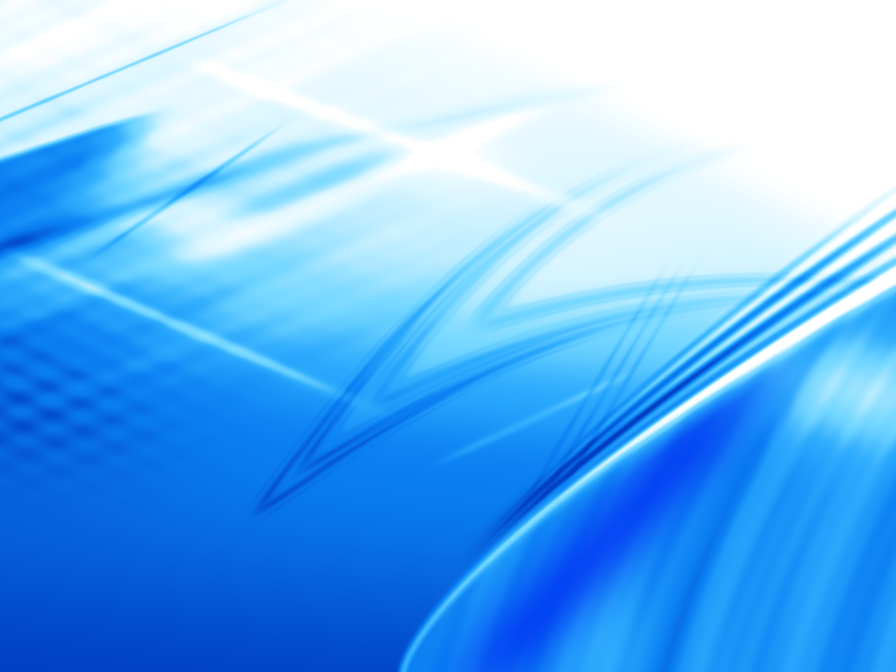
This background is drawn by a WebGL 1 fragment shader. Its source:

```glsl
precision highp float;
// Abstract blue background: crossing light streaks, nested hairpin ripples and a sweeping bright arc.
uniform vec2 u_resolution;

float bell(float x, float width) {
  x /= width;
  return exp(-x * x);
}

float glow(vec2 p, vec2 center, vec2 size) {
  vec2 q = (p - center) / size;
  return exp(-dot(q, q));
}

// Soft straight stroke from a to b that tapers at both ends
float stroke(vec2 p, vec2 a, vec2 b, float width) {
  vec2 axis = b - a;
  float along = dot(p - a, axis) / dot(axis, axis);
  float across = dot(p - a, vec2(-axis.y, axis.x)) / length(axis);
  float taper = smoothstep(-0.08, 0.25, along) * smoothstep(1.08, 0.7, along);
  return bell(across, width) * taper;
}

// Layered sines: fine fibres across u, drifting slowly along v
float fibres(float u, float v) {
  return 0.5 * sin(u * 38.0 + 1.5 * sin(v * 3.0))
       + 0.3 * sin(u * 91.0 + 2.0 * sin(v * 4.0 + 1.0))
       + 0.2 * sin(u * 187.0 + 2.0 * sin(v * 2.0 + 2.0));
}

// Tone 0..1 from deep blue to white
vec3 palette(float tone) {
  vec3 c = mix(vec3(0.0, 0.24, 0.76), vec3(0.04, 0.50, 0.95), smoothstep(0.0, 0.27, tone));
  c = mix(c, vec3(0.16, 0.66, 0.99), smoothstep(0.24, 0.45, tone));
  c = mix(c, vec3(0.45, 0.84, 1.0), smoothstep(0.42, 0.64, tone));
  c = mix(c, vec3(0.88, 0.97, 1.0), smoothstep(0.60, 0.86, tone));
  return mix(c, vec3(1.0), smoothstep(0.84, 1.0, tone));
}

float backdrop(vec2 p) {
  float height = p.y + 0.1 * p.x;
  float tone = 0.03 + 0.62 * height + 0.3 * smoothstep(0.35, 0.7, height);
  tone -= 0.2 * glow(p, vec2(0.0, 0.5), vec2(0.32, 0.2));
  float corner = dot(p - vec2(0.92, 1.0), vec2(0.58, 0.81));
  return tone + 0.2 * smoothstep(-0.2, 0.03, corner);
}

// Crossing beams, dark wedge and woven patch at the left
float leftBeams(vec2 p) {
  float u = dot(p, vec2(-0.38, 0.925));
  float v = dot(p, vec2(0.925, 0.38));
  float cross = dot(p, vec2(0.45, 0.89));
  float area = smoothstep(0.85, 0.1, p.x) * smoothstep(0.36, 0.55, p.y);
  float tone = 0.085 * area * fibres(u, v) + 0.03 * area * fibres(cross, p.x);

  float wedgeTop = 0.766 + 0.32 * p.x - p.y;
  float wedge = smoothstep(-0.004, 0.012, wedgeTop) * smoothstep(0.2, 0.03, wedgeTop)
              * smoothstep(0.3, 0.12, p.x + 0.6 * max(wedgeTop, 0.0));
  tone -= 0.52 * wedge;

  float weave = glow(p, vec2(0.06, 0.42), vec2(0.2, 0.1));
  tone += 0.035 * weave * (sin(u * 150.0) + sin(cross * 180.0));

  tone -= 0.26 * stroke(p, vec2(-0.15, 0.58), vec2(0.5, 0.79), 0.014);
  tone -= 0.16 * stroke(p, vec2(0.1, 0.6), vec2(0.68, 0.8), 0.025);
  tone -= 0.10 * stroke(p, vec2(0.4, 0.77), vec2(0.95, 0.88), 0.012);
  tone -= 0.20 * stroke(p, vec2(-0.1, 0.78), vec2(0.45, 1.01), 0.003);
  tone -= 0.18 * stroke(p, vec2(0.14, 0.62), vec2(0.43, 0.82), 0.004);
  tone += 0.22 * stroke(p, vec2(0.0, 0.63), vec2(0.56, 0.39), 0.009);
  tone += 0.14 * stroke(p, vec2(0.25, 0.92), vec2(0.92, 0.67), 0.012);
  tone += 0.16 * stroke(p, vec2(0.2, 0.58), vec2(0.85, 0.86), 0.014);
  tone += 0.22 * glow(p, vec2(0.29, 0.67), vec2(0.09, 0.035));
  return tone + 0.12 * glow(p, vec2(0.67, 0.76), vec2(0.09, 0.04));
}

// Nested hairpins opening toward the upper right
float hairpins(vec2 p) {
  vec2 q = p - vec2(0.385, 0.241);
  float a = dot(q, vec2(0.72, 0.69));
  float b = dot(q, vec2(-0.69, 0.72)) + 0.35 * a * a * abs(a);
  float tone = 0.0;
  for (int i = 0; i < 4; i++) {
    float k = float(i);
    float reach = a - 0.07 * k - 0.024 * k * k;
    float slope = 0.17 + 0.04 * k;
    float d = (reach - sqrt(b * b / (slope * slope) + 0.0004) + 0.02) * slope;
    float fade = smoothstep(-0.03, 0.03, reach) * smoothstep(0.75, 0.2, reach);
    float echo = bell(d - 0.013, 0.003) + bell(d + 0.011, 0.0025);
    tone -= fade * (0.11 * bell(d, 0.005 + 0.0015 * k) + 0.035 * echo);
    tone += 0.025 * fade * smoothstep(0.0, 0.03, d);
  }
  return tone;
}

void main() {
  vec2 p = gl_FragCoord.xy / u_resolution * vec2(4.0 / 3.0, 1.0);
  float tone = backdrop(p) + leftBeams(p) + hairpins(p);
  tone += 0.10 * stroke(p, vec2(0.64, 0.305), vec2(0.95, 0.45), 0.006);
  for (int i = 0; i < 3; i++) {
    float shift = 0.022 * float(i);
    tone -= 0.07 * stroke(p, vec2(0.78 + shift, 0.25), vec2(1.0 + shift, 0.62), 0.004);
  }

  // Signed distance to the arc, positive on its lower right
  float bend = 2.13 * pow(p.y, 0.39);
  float d = (p.x - 0.6 - 1.53 * pow(p.y, 1.39)) / sqrt(1.0 + bend * bend);
  float t = clamp((p.x - 0.6) / 0.73, 0.0, 1.0);
  float inside = smoothstep(-0.006, 0.016, d);

  // Blue field below the arc with curved fibres
  float s = p.x - 0.3 * p.y - 0.35 * p.y * p.y;
  float field = 0.29 + 0.10 * t + 0.06 * fibres(s, p.y);
  field += 0.36 * glow(p, vec2(1.27, 0.42), vec2(0.13, 0.08));
  field += 0.10 * glow(p, vec2(0.90, 0.04), vec2(0.07, 0.12));
  field -= 0.15 * bell(s - 0.985, 0.022) + 0.10 * bell(s - 1.24, 0.03);
  tone = mix(tone, field, inside);

  // Fanned stripes above the arc, then its bright ridge
  float v = -d / (0.012 + 0.1 * t);
  float fan = smoothstep(-0.2, 0.1, v) * smoothstep(1.2, 0.75, v) * smoothstep(0.1, 0.75, t);
  tone += fan * (0.26 * cos(22.0 * v) - 0.14);
  tone -= 0.16 * bell(d + 0.025, 0.014) * smoothstep(0.1, 0.3, t);
  tone += (0.36 + 0.22 * t) * bell(d, 0.006 + 0.011 * t);

  vec3 color = palette(clamp(tone, 0.0, 1.0));
  float royal = stroke(p, vec2(0.66, -0.07), vec2(1.16, 0.48), 0.055) * inside;
  color = mix(color, vec3(0.0, 0.2, 0.95), 0.8 * royal * smoothstep(0.008, 0.04, d));
  gl_FragColor = vec4(color, 1.0);
}
```
